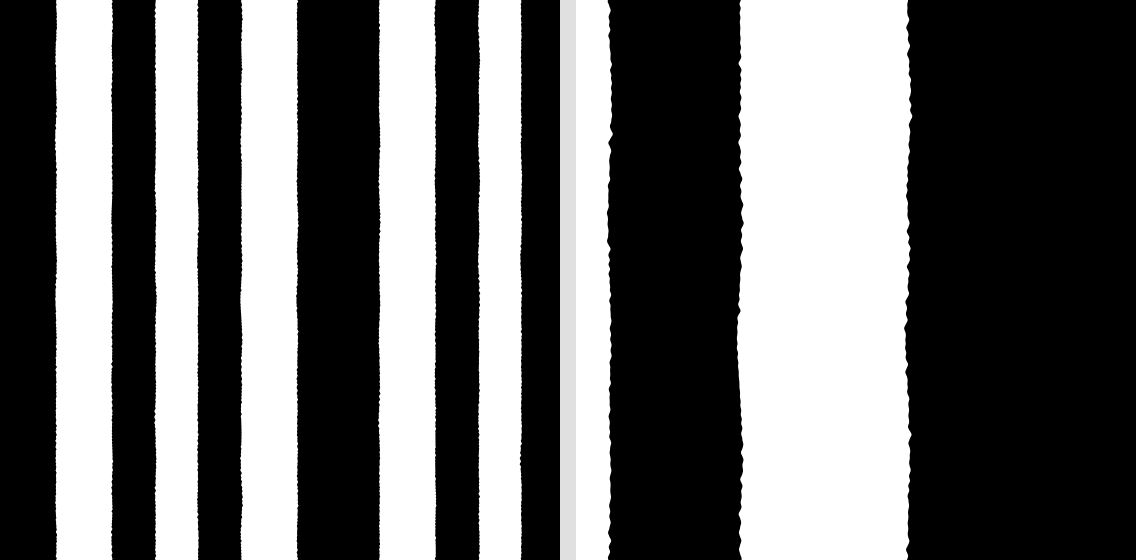
Left, the full canvas; right, a detail of the centre.
Give the GLSL for this pattern, as a WebGL 2 fragment shader.

```glsl
#version 300 es
precision highp float;

uniform vec2 u_resolution;
out vec4 fragColor;

const vec3 INK = vec3(0.0);
const vec3 PAPER = vec3(1.0);

// Layout, as fractions of the canvas
const float PERIOD = 0.5775;        // width of one group of three stripes
const float GROUP_CENTER = 0.3156;  // middle of the first group
const float STRIPE_SPACING = 0.1655;
const float SIDE_HALF_WIDTH = 0.0500;
const float MIDDLE_HALF_WIDTH = 0.0378;

// Edge roughness: slow wander plus fine jitter
const float WANDER_FREQUENCY = 14.0;
const float WANDER_AMOUNT = 0.0040;
const float JITTER_FREQUENCY = 190.0;
const float JITTER_AMOUNT = 0.0028;

// Random slope in -1..1 for a lattice point on a given edge
float randomSlope(float cell, float seed) {
    vec2 p = fract(vec2(cell, seed) * vec2(0.1031, 0.1137));
    p += dot(p, p.yx + 33.33);
    return fract((p.x + p.y) * p.x) * 2.0 - 1.0;
}

// One-dimensional gradient noise
float gradientNoise(float x, float seed) {
    float cell = floor(x);
    float t = x - cell;
    float blend = t * t * t * (t * (t * 6.0 - 15.0) + 10.0);
    float before = randomSlope(cell, seed) * t;
    float after = randomSlope(cell + 1.0, seed) * (t - 1.0);
    return mix(before, after, blend);
}

// Sideways shift of an edge at height y
float edgeOffset(float y, float seed) {
    return WANDER_AMOUNT * gradientNoise(y * WANDER_FREQUENCY, seed)
         + JITTER_AMOUNT * gradientNoise(y * JITTER_FREQUENCY, seed + 71.0);
}

// Signed distance to a rough vertical stripe, negative inside
float stripeDistance(vec2 p, float center, float halfWidth, float seed) {
    float left = center - halfWidth + edgeOffset(p.y, seed);
    float right = center + halfWidth + edgeOffset(p.y, seed + 1.0);
    return max(left - p.x, p.x - right);
}

void main() {
    vec2 uv = gl_FragCoord.xy / u_resolution;
    float pixel = 1.0 / u_resolution.x;

    // Fold the canvas into repeating groups
    float groupPosition = (uv.x - GROUP_CENTER) / PERIOD + 0.5;
    float group = floor(groupPosition);
    vec2 local = vec2((fract(groupPosition) - 0.5) * PERIOD, uv.y);

    // Narrow stripe between two wide ones
    float distanceToStripe = 1.0;
    for (int i = -1; i <= 1; i++) {
        float side = float(i);
        float halfWidth = i == 0 ? MIDDLE_HALF_WIDTH : SIDE_HALF_WIDTH;
        float seed = 11.0 + group * 6.0 + (side + 1.0) * 2.0;
        distanceToStripe = min(distanceToStripe,
            stripeDistance(local, side * STRIPE_SPACING, halfWidth, seed));
    }

    // Crisp, antialiased edges
    float coverage = clamp(0.5 - distanceToStripe / pixel, 0.0, 1.0);
    fragColor = vec4(mix(INK, PAPER, coverage), 1.0);
}
```
